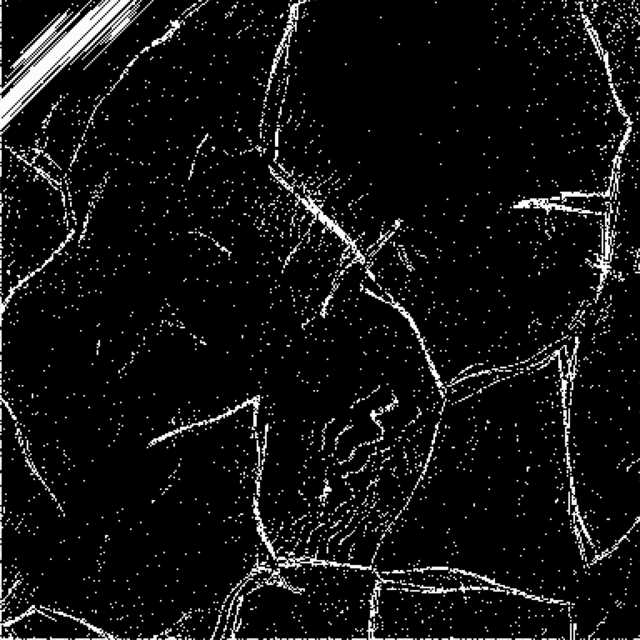
This texture is drawn by a three.js fragment shader. Its source:

```glsl
// Grainy white veins, frayed strands and dust scattered over black.
varying vec2 vUv;

#define GRAINS 384.0          // grains across the canvas
#define VEIN_SCALE 3.5        // large cells across the canvas
#define VEIN_KEEP 0.62        // share of large borders drawn
#define TWIG_SCALE 8.5        // small cells across the canvas
#define TWIG_KEEP 0.30        // share of small borders drawn
#define STRANDS 6.0           // most strands in one vein
#define SPREAD 8.0            // fraying of a vein, in grains
#define DUST 0.005            // chance of a stray grain
#define VOID_CENTER vec2(0.69, 0.87)
#define VOID_RADIUS 0.23
#define SHEAF_OFFSET 0.82     // height where the corner sheaf meets the left side

float hash(vec2 p) {
  vec3 q = fract(p.xyx * vec3(0.1031, 0.1030, 0.0973));
  q += dot(q, q.yzx + 33.33);
  return fract((q.x + q.y) * q.z);
}

vec2 hash2(vec2 p) {
  return vec2(hash(p + 17.3), hash(p + 71.9));
}

// Layered sines, used to bend space and to vary density.
vec2 waves(vec2 p) {
  vec2 sum = vec2(0.0);
  float gain = 0.5;
  for (int i = 0; i < 4; i++) {
    sum += gain * sin(p.yx * vec2(1.0, 1.17) + sum.yx + float(i) * 1.9);
    p = mat2(1.5, 1.2, -1.2, 1.5) * p;
    gain *= 0.55;
  }
  return sum;
}

// Frayed cell borders: x = lit, y = distance to a drawn border in grains.
vec2 veins(vec2 p, float scale, float keep) {
  p += 0.14 / scale * waves(p * scale * 2.2);
  vec2 q = scale * vec2(1.2 * dot(p, vec2(0.87, -0.5)), 0.82 * dot(p, vec2(0.5, 0.87)));

  // Two nearest cell centers.
  vec2 home = floor(q), near1, near2, cell1, cell2;
  float dist1 = 1e3, dist2 = 1e3;
  for (int y = -1; y <= 1; y++) {
    for (int x = -1; x <= 1; x++) {
      vec2 cell = home + vec2(float(x), float(y));
      vec2 toCenter = cell + 0.1 + 0.8 * hash2(cell) - q;
      float d = dot(toCenter, toCenter);
      if (d < dist1) {
        dist2 = dist1; near2 = near1; cell2 = cell1;
        dist1 = d; near1 = toCenter; cell1 = cell;
      } else if (d < dist2) {
        dist2 = d; near2 = toCenter; cell2 = cell;
      }
    }
  }

  // Coordinates across and along the border, the same from both sides.
  float edge = hash(cell1 + cell2 + 5.0);
  if (edge > keep) return vec2(0.0, 1e3);
  float side = hash(cell1) < hash(cell2) ? 1.0 : -1.0;
  vec2 normal = side * normalize(near2 - near1);
  float across = dot(0.5 * (near1 + near2), normal) * GRAINS / scale;
  float along = dot(q, vec2(-normal.y, normal.x));

  float vigour = 1.0 - edge / keep;
  float swell = 0.5 + 0.5 * sin(along * 4.0 + edge * 40.0);
  float spread = 0.8 + SPREAD * vigour * swell;
  float lit = 0.0;
  for (float k = 0.0; k < STRANDS; k++) {
    if (k > 0.7 + vigour * STRANDS) break;
    float offset = spread * sin(k * 2.4 + along * (1.5 + 0.4 * k) + edge * 30.0);
    float present = step(-0.35, sin(along * 5.0 + k * 3.7 + edge * 50.0));
    float halfWidth = k < 0.5 ? 0.6 + vigour * (1.0 - swell) : 0.55;
    lit = max(lit, present * step(abs(across - offset), halfWidth));
  }
  return vec2(lit, abs(across));
}

// One grain, lit or dark.
float grain(vec2 cell) {
  vec2 p = (cell + 0.5) / GRAINS;
  float chance = hash(cell + 3.7);
  vec2 drift = waves(p * 9.0 + 2.0);
  float patchy = smoothstep(0.0, 0.6, drift.x);
  float open = smoothstep(VOID_RADIUS - 0.06, VOID_RADIUS + 0.06, distance(p, VOID_CENTER));

  vec2 vein = veins(p, VEIN_SCALE, VEIN_KEEP);
  vec2 twig = veins(p + 4.3, TWIG_SCALE, TWIG_KEEP);
  float lit = vein.x * step(chance, 0.82) * step(0.4, open);
  lit = max(lit, twig.x * step(chance, 0.7 * open * (0.25 + 0.75 * patchy)));

  // Curved hatching in patches.
  float ridge = fract(dot(p, vec2(0.87, -0.5)) * 62.0 + 2.5 * waves(p * 14.0).y);
  float hatch = smoothstep(0.3, 0.65, drift.y) * open;
  lit = max(lit, step(ridge, 0.2) * step(chance, 0.5 * hatch));

  // Dust, thicker beside veins and in the upper right corner.
  float dust = DUST * open + 0.014 * patchy * open + 0.05 * open * exp(-vein.y / 7.0);
  dust += 0.18 * exp(-14.0 * distance(p, vec2(1.0)));
  lit = max(lit, step(hash(cell + 91.1), dust));

  // Straight diagonal sheaf in the upper left corner.
  float row = cell.y - cell.x;
  float off = abs(row / GRAINS - SHEAF_OFFSET - 0.02 * sin(p.x * 25.0));
  lit = max(lit, step(hash(vec2(row, 8.0)), 0.85 * (1.0 - smoothstep(0.01, 0.06, off))));

  // Broken rim on the left and bottom.
  float rim = max(step(cell.x, 0.5) * 0.8, step(cell.y, 0.5) * (0.3 + 0.5 * patchy));
  return max(lit, step(chance, rim));
}

void main() {
  // Blend the four nearest grains to soften their edges.
  vec2 g = vUv * GRAINS - 0.5;
  vec2 base = floor(g), blend = smoothstep(0.0, 1.0, g - base);
  float low = mix(grain(base), grain(base + vec2(1.0, 0.0)), blend.x);
  float high = mix(grain(base + vec2(0.0, 1.0)), grain(base + 1.0), blend.x);
  gl_FragColor = vec4(vec3(0.99 * mix(low, high, blend.y)), 1.0);
}
```
